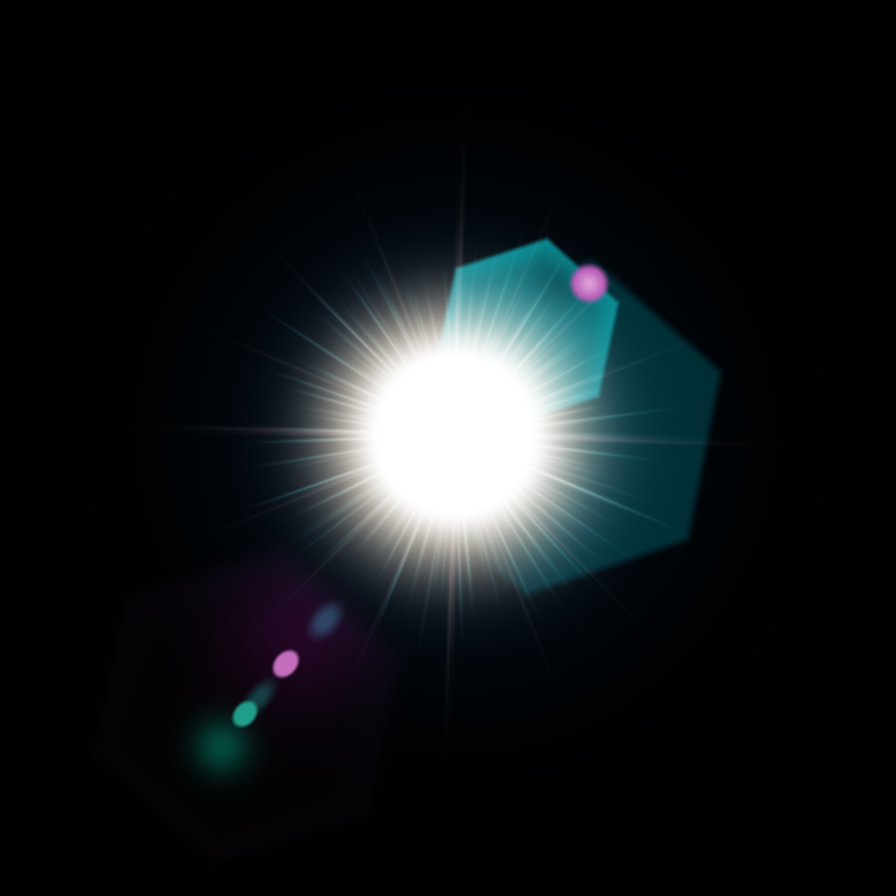
This background is drawn by a Shadertoy shader. Its source:

```glsl
const float TAU = 6.2831853;

float hash(float n) {
    return fract(sin(n * 127.1) * 43758.5453);
}

vec2 rotate(vec2 p, float angle) {
    float c = cos(angle), s = sin(angle);
    return vec2(c * p.x + s * p.y, c * p.y - s * p.x);
}

vec3 screenBlend(vec3 base, vec3 light) {
    return 1.0 - (1.0 - base) * (1.0 - clamp(light, 0.0, 1.0));
}

// Signed distance to a hexagon with one corner at the given angle
float hexagon(vec2 p, float radius, float angle) {
    float sector = mod(atan(p.y, p.x) - angle, TAU / 6.0) - TAU / 12.0;
    return length(p) * cos(sector) - radius * cos(TAU / 12.0);
}

float fill(float dist, float blur) {
    return 1.0 - smoothstep(-blur, blur, dist);
}

float glow(vec2 p, float radius) {
    return exp(-dot(p, p) / (radius * radius));
}

// Soft ellipse stretched along the flare axis
float ellipse(vec2 p, vec2 radii, float blur) {
    return fill(length(rotate(p, 0.87) / radii) - 1.0, blur);
}

// Ring of thin rays with jittered angle, length and strength
float rays(vec2 p, float count, float width, vec2 reach, float seed) {
    float r = length(p);
    float turn = (atan(p.y, p.x) / TAU + 0.5) * count;
    float id = mod(floor(turn), count) + seed;
    float offset = fract(turn) - 0.5 - 0.5 * (hash(id) - 0.5);
    float dist = abs(offset) * TAU / count * r;
    float limit = mix(reach.x, reach.y, hash(id + 31.7));
    float fade = 1.0 - smoothstep(limit * 0.45, limit, r);
    return exp(-dist * dist / (width * width)) * fade * mix(0.35, 1.0, hash(id + 73.3));
}

// Evenly spaced long spikes
float spikes(vec2 p, float count, float angle, float width, float reach) {
    float r = length(p);
    float turn = (atan(p.y, p.x) - angle) / TAU * count;
    float dist = abs(fract(turn + 0.5) - 0.5) * TAU / count * r;
    float fade = 1.0 - smoothstep(0.1, reach, r);
    return exp(-dist * dist / (width * width)) * fade * fade;
}

vec3 sunlight(vec2 p) {
    float r = length(p);
    float edge = max(r - 0.083, 0.0) / 0.07;
    float body = exp(-edge * edge);
    vec3 warm = mix(vec3(0.94, 0.87, 0.77), vec3(1.0), smoothstep(0.14, 0.085, r));
    vec3 light = screenBlend(vec3(0.012, 0.10, 0.19) * glow(p, 0.21), warm * body);

    // Fine streaks turn from cream to teal as they leave the core
    float streaks = rays(p, 61.0, 0.0019, vec2(0.17, 0.27), 3.0)
                  + 0.7 * rays(p, 47.0, 0.0024, vec2(0.15, 0.24), 91.0);
    vec3 streakColor = mix(vec3(0.48, 0.46, 0.40), vec3(0.15, 0.42, 0.46), smoothstep(0.10, 0.19, r));
    light = screenBlend(light, streakColor * streaks * 0.8);

    float longRays = 0.5 * spikes(p, 4.0, -0.03, 0.0026, 0.43)
                   + 0.28 * spikes(p, 16.0, -0.01, 0.0020, 0.38);
    return screenBlend(light, vec3(0.42, 0.32, 0.33) * longRays);
}

vec3 largeGhosts(vec2 p) {
    // Wide teal aperture, fading toward the left
    float wide = fill(hexagon(p - vec2(0.1237, 0.0234), 0.191, 0.33), 0.007);
    vec3 light = vec3(0.0, 0.165, 0.18) * wide * smoothstep(0.02, 0.16, p.x - 0.25 * p.y);

    // Bright teal aperture with a lighter rim and a darker pocket
    vec2 q = p - vec2(0.0885, 0.129);
    float d = hexagon(q, 0.107, 0.315);
    float shade = 0.88 + 0.2 * smoothstep(-0.03, 0.0, d) - 0.25 * glow(q - vec2(0.035, 0.055), 0.035);
    light = mix(light, vec3(0.03, 0.49, 0.51) * shade, fill(d, 0.004));

    // Dim violet aperture
    float dim = hexagon(p + vec2(0.224, 0.288), 0.181, 0.31);
    float mask = fill(dim, 0.014);
    light += vec3(0.018, 0.011, 0.022) * mask * (0.6 + 0.5 * smoothstep(-0.05, 0.0, dim));
    return light + vec3(0.12, 0.005, 0.10) * glow(p + vec2(0.165, 0.205), 0.085) * fill(dim, 0.03);
}

vec3 smallGhosts(vec3 base, vec2 p) {
    base += vec3(0.0, 0.28, 0.22) * glow(p + vec2(0.2526, 0.3333), 0.031);
    base += vec3(0.06, 0.23, 0.25) * ellipse(p + vec2(0.1367, 0.1927), vec2(0.019, 0.012), 0.7);
    base += vec3(0.03, 0.23, 0.20) * ellipse(p + vec2(0.211, 0.279), vec2(0.020, 0.010), 0.7);
    base = mix(base, vec3(0.13, 0.62, 0.54), ellipse(p + vec2(0.2266, 0.2969), vec2(0.0155, 0.0115), 0.25));
    base = mix(base, vec3(0.76, 0.43, 0.74), ellipse(p + vec2(0.181, 0.2409), vec2(0.0165, 0.012), 0.22));
    vec2 q = p - vec2(0.1576, 0.1836);
    vec3 pink = mix(vec3(0.72, 0.30, 0.70), vec3(0.90, 0.62, 0.86), glow(q, 0.014));
    return mix(base, pink, 0.95 * fill(length(q) - 0.020, 0.005));
}

void mainImage(out vec4 fragColor, in vec2 fragCoord) {
    vec2 p = (fragCoord - 0.5 * iResolution.xy) / iResolution.y;
    vec3 color = screenBlend(largeGhosts(p), sunlight(p - vec2(0.008, 0.014)));
    color = smallGhosts(color, p);
    fragColor = vec4(clamp(color, 0.0, 1.0), 1.0);
}
```
